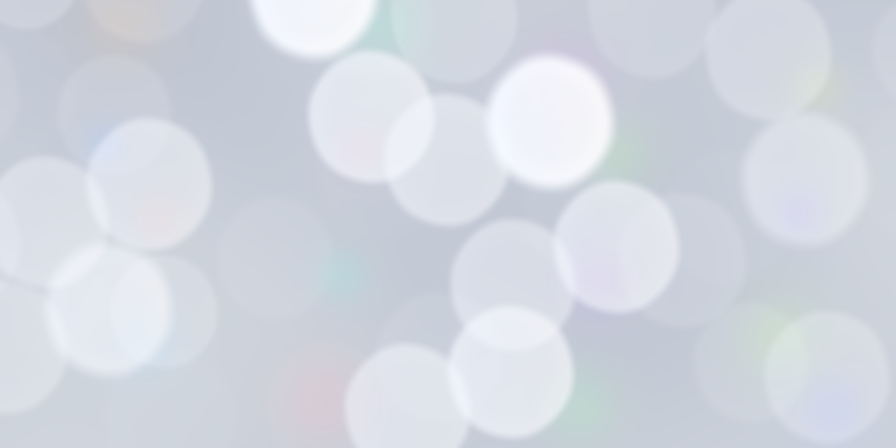
Reproduce this background procedurally as a Shadertoy shader.

```glsl
// Pale out-of-focus lights on a cool silver ground.
// Layered sines shade the ground, jittered cells hold faint discs, and a
// low-discrepancy sequence spreads pastel glows and bright, paired discs.

#define SHADE      vec3(0.745, 0.770, 0.820)
#define MIST       vec3(0.818, 0.840, 0.868)
#define GLOW       vec3(0.975, 0.980, 1.000)
#define RADIUS     0.143
#define CELL       0.25
#define FAINT      0.30
#define BRIGHT     0.62
#define TINT       0.045
#define LIGHTS     10
#define TINTS      16
#define PAIR_SHIFT vec2(-0.23, -0.085)

float hash(vec2 p) {
    return fract(sin(dot(p, vec2(127.1, 311.7))) * 4375.85);
}

// Evenly spread points in the unit square
vec2 spread(float i) {
    return fract(i * vec2(0.7549, 0.5698));
}

// Soft lens disc, slightly tall, a little denser towards its rim
float disc(vec2 q, float radius, float blur) {
    q += 0.012 * radius * sin(q.yx * 34.0);
    float d = length(q * vec2(1.025, 0.975)) - radius;
    float body = 1.0 - smoothstep(-blur, blur, d);
    float rim = smoothstep(-0.45 * radius, -blur, d);
    return body * (0.93 + 0.07 * rim);
}

vec3 ground(vec2 p) {
    float waves = 0.5 + 0.22 * sin(2.3 * p.x + 1.7 * p.y + 1.5)
                      + 0.18 * sin(4.1 * p.x - 3.2 * p.y + 0.6)
                      + 0.10 * sin(3.0 * p.x + 7.3 * p.y + 4.0);
    waves += 0.25 * (0.5 - p.y);
    return mix(SHADE, MIST, clamp(waves, 0.0, 1.0));
}

// One faint disc per cell, gathered from the neighbouring cells
vec3 addFaintDiscs(vec3 col, vec2 p) {
    vec2 home = floor(p / CELL);
    for (int y = -1; y <= 1; y++)
    for (int x = -1; x <= 1; x++) {
        vec2 id = home + vec2(x, y);
        vec2 jitter = vec2(hash(id), hash(id + 17.3));
        float level = hash(id + 41.9);
        float radius = RADIUS * mix(0.85, 1.08, hash(id + 73.1));
        float blur = mix(0.022, 0.008, level);
        float cover = disc(p - (id + jitter) * CELL, radius, blur);
        col = mix(col, GLOW, FAINT * level * level * cover);
    }
    return col;
}

// Small pastel glows of changing hue
vec3 addTints(vec3 col, vec2 p, float aspect) {
    for (int i = 0; i < TINTS; i++) {
        float n = float(i);
        vec2 q = p - spread(n + 23.0) * vec2(aspect, 1.0);
        float size = mix(0.05, 0.11, hash(vec2(n, 5.0)));
        vec3 hue = cos(n * 2.4 + vec3(0.0, 2.1, 4.2));
        col += TINT * hue * exp(-dot(q, q) / (size * size));
    }
    return col;
}

vec3 addLight(vec3 col, vec2 q, float strength, float blur) {
    float halo = 0.12 * exp(-max(length(q) - RADIUS, 0.0) / 0.04);
    col = mix(col, vec3(0.84, 0.89, 0.94), halo * strength);
    // Warm and cool fringes on opposite sides
    vec3 light = GLOW + vec3(0.012, 0.002, -0.012) * q.x / RADIUS;
    return mix(col, light, strength * disc(q, RADIUS, blur));
}

vec3 addBrightDiscs(vec3 col, vec2 p, float aspect) {
    for (int i = 1; i <= LIGHTS; i++) {
        float n = float(i);
        vec2 c = spread(n) + vec2(0.11 + 0.05 * sin(n * 2.4), 0.03);
        // Lights weaken towards the sides; every third is overexposed
        float centre = 1.0 - smoothstep(0.15, 0.45, abs(c.x - 0.45));
        float strength = BRIGHT * mix(0.42, 1.0, centre);
        bool over = i % 3 == 1;
        vec2 q = p - c * vec2(aspect, 1.0);
        if (i % 2 == 0)
            col = addLight(col, q - PAIR_SHIFT, strength * 0.8, 0.013);
        col = addLight(col, q, strength * (over ? 1.5 : 1.0),
                       over ? 0.020 : 0.013);
    }
    return col;
}

void mainImage(out vec4 fragColor, in vec2 fragCoord) {
    vec2 p = fragCoord / iResolution.y;
    float aspect = iResolution.x / iResolution.y;
    vec3 col = ground(p);
    col = addFaintDiscs(col, p);
    col = addTints(col, p, aspect);
    col = addBrightDiscs(col, p, aspect);
    fragColor = vec4(clamp(col, 0.0, 1.0), 1.0);
}
```
